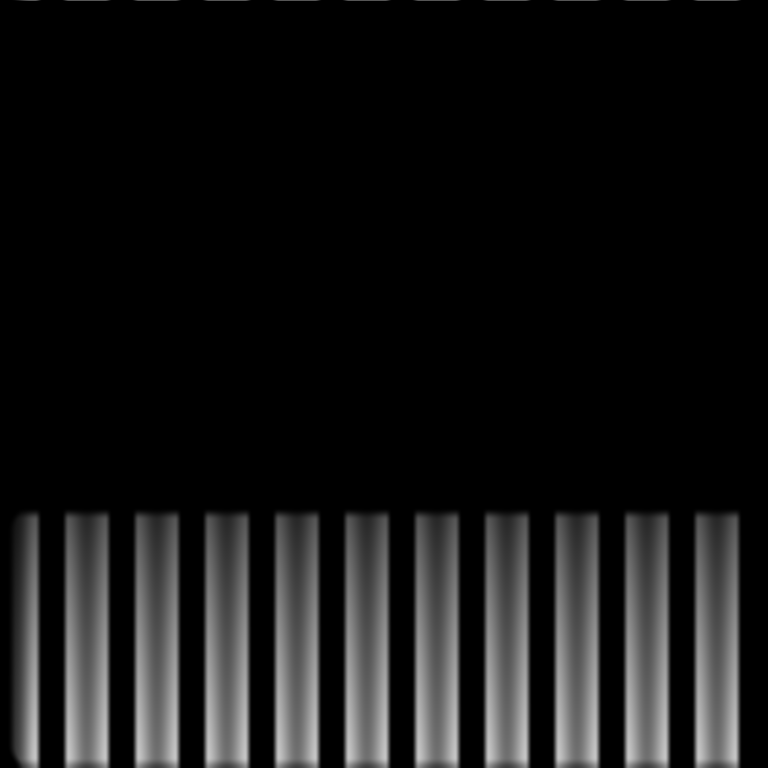
Write a WebGL 1 fragment shader that draws this texture map.

```glsl
precision highp float;

uniform vec2 u_resolution;

#define PITCH 0.09115
#define FIRST_CENTER 0.0221
#define HALF_WIDTH 0.0328
#define BAR_COUNT 11.0
#define BAR_TOP 0.339
#define EDGE_SOFT 0.0095
#define LEFT_LIMIT 0.0095
#define SEAM_HEIGHT 0.0018
#define SEAM_LEVEL 0.34

// Soft-sided mask of one bar, from the distance to its axis
float barMask(float axisDistance) {
    return smoothstep(0.0, EDGE_SOFT, HALF_WIDTH - axisDistance);
}

// Bright rims around a darker core, both fading with height
float barShade(float across, float height) {
    float rise = clamp(height / BAR_TOP, 0.0, 1.0);
    float fall = 1.0 - rise;
    float core = mix(0.13, 0.45, pow(fall, 0.8));
    float rim = mix(0.31, 0.82, pow(fall, 0.85));
    float hollow = smoothstep(0.0, 1.0, across / 0.85);
    return mix(core, rim, hollow);
}

// Rounded falloff along the cut side of the first bar
float cutFade(vec2 uv) {
    float inset = uv.x - LEFT_LIMIT;
    float ends = min(uv.y, BAR_TOP - uv.y);
    float corner = 1.0 - smoothstep(0.0, 0.035, ends);
    float start = 0.010 * corner * corner;
    return smoothstep(start, start + 0.012, inset)
        * mix(0.35, 1.0, smoothstep(0.0, 0.034, inset));
}

void main() {
    vec2 uv = gl_FragCoord.xy / u_resolution;

    // Repeated columns
    float column = floor((uv.x - FIRST_CENTER) / PITCH + 0.5);
    float axisOffset = uv.x - FIRST_CENTER - column * PITCH;
    float axisDistance = abs(axisOffset);
    float across = axisDistance / HALF_WIDTH;
    float inRow = step(-0.5, column) * step(column, BAR_COUNT - 0.5);
    float mask = barMask(axisDistance) * inRow;

    // The first column has a single rim on its right
    float isFirst = 1.0 - step(0.5, column);
    float rimPosition = mix(across, max(axisOffset, 0.0) / HALF_WIDTH, isFirst);
    float shade = barShade(rimPosition, uv.y);
    float leftMask = smoothstep(0.0, EDGE_SOFT, HALF_WIDTH - axisOffset) * inRow;
    mask = mix(mask, leftMask * cutFade(uv), isFirst);

    // Soft top and bottom ends
    float topFade = smoothstep(0.0, 0.016, BAR_TOP - uv.y);
    float bottomDip = 1.0 - smoothstep(0.0, 0.014, uv.y);
    float bottomFade = 1.0 - bottomDip * mix(0.45, 0.2, across * across);
    float light = shade * mask * topFade * bottomFade;

    // Thin seam along the upper border
    float seam = smoothstep(1.0 - SEAM_HEIGHT, 1.0 - 0.3 * SEAM_HEIGHT, uv.y);
    light += seam * mix(mask, leftMask * smoothstep(0.015, 0.04, uv.x), isFirst)
        * SEAM_LEVEL;

    gl_FragColor = vec4(vec3(light), 1.0);
}
```
